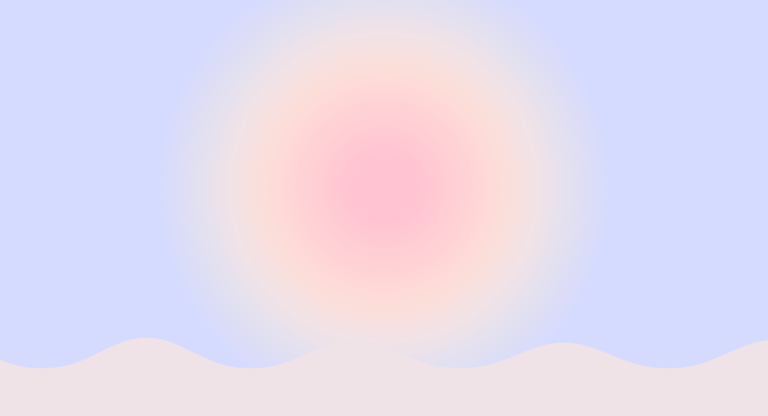
Write a WebGL 1 fragment shader that draws this background.

```glsl
precision highp float;

uniform vec2 u_resolution;

const float TAU = 6.2831853;

// Glow: centre as a share of the canvas, radii in canvas heights
const vec2 GLOW_CENTER = vec2(0.5, 0.549);
const float CORE_RADIUS = 0.072;
const float ROSE_RADIUS = 0.22;
const float PEACH_RADIUS = 0.283;
const float CREAM_RADIUS = 0.372;
const float LILAC_RADIUS = 0.444;
const float SKY_RADIUS = 0.55;

const vec3 CORE = vec3(1.0, 0.765, 0.82);
const vec3 ROSE = vec3(1.0, 0.835, 0.84);
const vec3 PEACH = vec3(0.99, 0.87, 0.85);
const vec3 CREAM = vec3(0.945, 0.89, 0.905);
const vec3 LILAC = vec3(0.89, 0.88, 0.94);
const vec3 SKY = vec3(0.835, 0.855, 1.0);

// Hills: heights in canvas heights, spacing in canvas widths
const vec3 HILL = vec3(0.937, 0.89, 0.905);
const float VALLEY_HEIGHT = 0.1152;
const float CREST_HEIGHT = 0.0672;
const float CREST_VARIATION = 0.006;
const float CREST_SHARPNESS = 1.2;
const float FIRST_VALLEY = 0.0547;
const float HILL_SPACING = 0.2718;
const float SWELL_PEAK = 0.193;
const float SWELL_SPACING = 1.073;

float ramp(float from, float to, float x) {
  return clamp((x - from) / (to - from), 0.0, 1.0);
}

vec3 glowColor(float radius) {
  vec3 color = mix(CORE, ROSE, ramp(CORE_RADIUS, ROSE_RADIUS, radius));
  color = mix(color, PEACH, ramp(ROSE_RADIUS, PEACH_RADIUS, radius));
  color = mix(color, CREAM, ramp(PEACH_RADIUS, CREAM_RADIUS, radius));
  color = mix(color, LILAC, ramp(CREAM_RADIUS, LILAC_RADIUS, radius));
  return mix(color, SKY, ramp(LILAC_RADIUS, SKY_RADIUS, radius));
}

// Rounded crests whose height follows a slow swell
float hillHeight(float x) {
  float wave = 0.5 - 0.5 * cos(TAU * (x - FIRST_VALLEY) / HILL_SPACING);
  float crest = pow(max(wave, 0.0001), CREST_SHARPNESS);
  float swell = cos(TAU * (x - SWELL_PEAK) / SWELL_SPACING);
  return VALLEY_HEIGHT + (CREST_HEIGHT + CREST_VARIATION * swell) * crest;
}

void main() {
  vec2 uv = gl_FragCoord.xy / u_resolution;
  float aspect = u_resolution.x / u_resolution.y;
  float pixel = 1.0 / u_resolution.y;

  // Sky and radial glow
  vec2 offset = (uv - GLOW_CENTER) * vec2(aspect, 1.0);
  vec3 color = glowColor(length(offset));

  // Foreground hills with a soft edge
  float aboveHill = uv.y - hillHeight(uv.x);
  color = mix(HILL, color, smoothstep(-pixel, pixel, aboveHill));

  gl_FragColor = vec4(color, 1.0);
}
```
